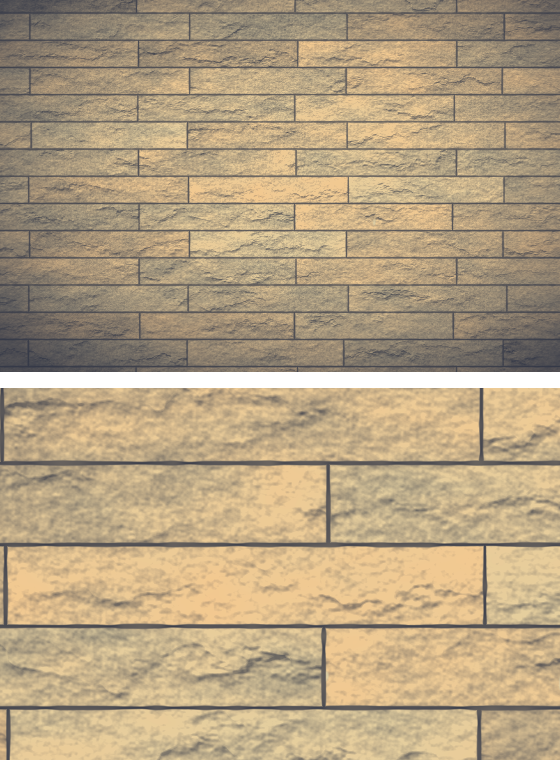
Top: the whole. Bottom: its middle third, enlarged.
Write a Shadertoy shader that draws this texture.

```glsl
// Wall of long, split-faced sandstone blocks in staggered courses, with a dark cool vignette.

// Layout, in units of the canvas height
const float COURSE_HEIGHT = 0.0731;
const float BLOCK_LENGTH  = 0.4258;
const float COURSE_SHIFT  = 0.519;   // part of the top course cut off by the canvas
const float BLOCK_SHIFT   = 0.145;   // in block lengths
const float STAGGER       = 0.315;   // shift of every second course
const float JOINT_JITTER  = 0.03;    // wander of upright joints, in block lengths
const float JOINT_WIDTH   = 0.0019;

// Relief
const float LIGHT_STEP   = 0.0025;
const float CHIP_DEPTH   = 1.25;
const float CHIP_WIDTH   = 0.30;     // in course heights
const float LUMP_DEPTH   = 0.95;
const float GRAIN_DEPTH  = 0.62;
const float SPECKLE      = 0.17;

// Tone and colour
const vec3  SHADOW_COLOR = vec3(0.165, 0.19, 0.262);
const vec3  STONE_COLOR  = vec3(0.86, 0.755, 0.575);
const vec3  RUST_TINT    = vec3(0.030, -0.012, -0.030);
const vec3  FLECK_COLOR  = vec3(0.90, 0.86, 0.70);
const float FACE_TONE    = 1.0;
const float VIGNETTE     = 0.40;
const vec2  GLOW_CENTER  = vec2(0.53, 0.56);
const float FLECK_CELL   = 0.12;
const float FLECK_CHANCE = 0.05;

float hash(vec2 p) {
    return fract(sin(dot(p, vec2(127.1, 311.7))) * 43758.5453);
}

float noise(vec2 p) {
    vec2 i = floor(p), f = fract(p);
    f = f * f * (3.0 - 2.0 * f);
    return mix(mix(hash(i), hash(i + vec2(1, 0)), f.x),
               mix(hash(i + vec2(0, 1)), hash(i + vec2(1, 1)), f.x), f.y);
}

float fbm(vec2 p) {
    float sum = 0.0, amp = 0.5;
    for (int i = 0; i < 4; i++) {
        sum += amp * noise(p);
        p = p * 2.03 + 17.3;
        amp *= 0.5;
    }
    return sum;
}

// Height of a split face; q is measured from the lower left of the block
float relief(vec2 q, vec2 seed) {
    float v = q.y / COURSE_HEIGHT;
    float height = LUMP_DEPTH * fbm(q * vec2(26.0, 48.0) + seed + 31.0)
                 + GRAIN_DEPTH * fbm(q * vec2(80.0, 105.0) + seed + 57.0);
    // Two ragged ledges, the lower one deeper
    for (int i = 0; i < 2; i++) {
        float k = float(i);
        vec2 shift = seed + 23.0 * k;
        float ragged = fbm(q * vec2(28.0, 42.0) + shift);
        float ridge = 0.30 + 0.30 * k + 0.6 * (noise(vec2(q.x * 13.0, 0.0) + shift) - 0.5);
        float chip = clamp((v - ridge + 0.8 * (ragged - 0.47)) / CHIP_WIDTH + 0.5, 0.0, 1.0);
        float amount = smoothstep(0.2 + 0.2 * k, 0.75, noise(q * vec2(11.0, 5.0) + shift.yx));
        height += CHIP_DEPTH * (1.0 - 0.3 * k) * amount * chip * chip;
    }
    return height;
}

float jointJitter(float column, float course) {
    return JOINT_JITTER * hash(vec2(column, course) + 5.0);
}

void mainImage(out vec4 fragColor, in vec2 fragCoord) {
    vec2 uv = fragCoord / iResolution.y;
    vec2 screen = fragCoord / iResolution.xy;
    float pixel = 1.0 / iResolution.y;

    // Find the course and the block within it
    float down = (1.0 - uv.y) / COURSE_HEIGHT + COURSE_SHIFT;
    float course = floor(down);
    float along = uv.x / BLOCK_LENGTH + BLOCK_SHIFT - STAGGER * mod(course, 2.0);
    float column = floor(along);
    if (along - column < jointJitter(column, course)) column -= 1.0;
    float left = column + jointJitter(column, course);
    float right = column + 1.0 + jointJitter(column + 1.0, course);
    vec2 block = vec2(column, course);
    vec2 seed = 60.0 * vec2(hash(block), hash(block + 9.0));
    vec2 q = vec2((along - left) * BLOCK_LENGTH, (1.0 - fract(down)) * COURSE_HEIGHT);

    // Light from above: faces that look downward fall into shade
    float slope = relief(q, seed) - relief(q + LIGHT_STEP * vec2(-0.35, 0.94), seed);
    float shade = clamp(slope, -0.5, 0.2);

    // Tone of each block, with a few darker, weathered ones
    float mottle = fbm(uv * vec2(11.0, 22.0) + seed);
    float weathered = step(0.91, hash(block + 21.0));
    float tone = FACE_TONE + 0.20 * (hash(block + 3.0) - 0.5) + 0.42 * (mottle - 0.47);
    tone += shade + SPECKLE * (noise(uv * 210.0) + noise(uv * 370.0) - 1.0);
    tone -= weathered * (0.10 + 0.30 * smoothstep(0.4, 0.65, mottle));

    // Worn edges and narrow dark joints
    float sideEdge = min(along - left, right - along) * BLOCK_LENGTH;
    float edge = min(sideEdge, min(q.y, COURSE_HEIGHT - q.y));
    float wear = noise(uv * vec2(70.0, 90.0));
    float halfJoint = JOINT_WIDTH * (0.5 + 0.8 * wear);
    float joint = 1.0 - smoothstep(halfJoint - pixel, halfJoint + pixel, edge);
    tone -= 0.16 * (1.0 - smoothstep(0.0, 0.007, edge)) * wear;
    tone = mix(tone, 0.08 + 0.28 * wear, joint);

    // Falloff toward the corners
    vec2 away = (screen - GLOW_CENTER) * 2.0;
    float glow = max(1.0 - VIGNETTE * dot(away, away), 0.2);
    tone = clamp(tone * glow, 0.0, 1.08);
    vec3 color = mix(SHADOW_COLOR, STONE_COLOR, tone);
    float rust = 1.2 * hash(block + 13.0) - 0.5 + 1.5 * (mottle - 0.47);
    color += RUST_TINT * rust * tone * (1.0 - joint) * (1.0 - weathered);

    // Sparse pale flecks
    vec2 cell = floor(uv / FLECK_CELL);
    vec2 spot = (cell + 0.25 + 0.5 * vec2(hash(cell + 41.0), hash(cell + 43.0))) * FLECK_CELL;
    float fleckDist = length((uv - spot) * vec2(1.0, 0.6)) + 0.006 * (wear - 0.5);
    float fleck = 1.0 - smoothstep(0.004 - pixel, 0.004 + pixel, fleckDist);
    fleck *= step(hash(cell + 47.0), FLECK_CHANCE) * (1.0 - joint);
    color = mix(color, FLECK_COLOR * (0.4 + 0.6 * glow), 0.75 * fleck);

    fragColor = vec4(clamp(color, 0.0, 1.0), 1.0);
}
```
